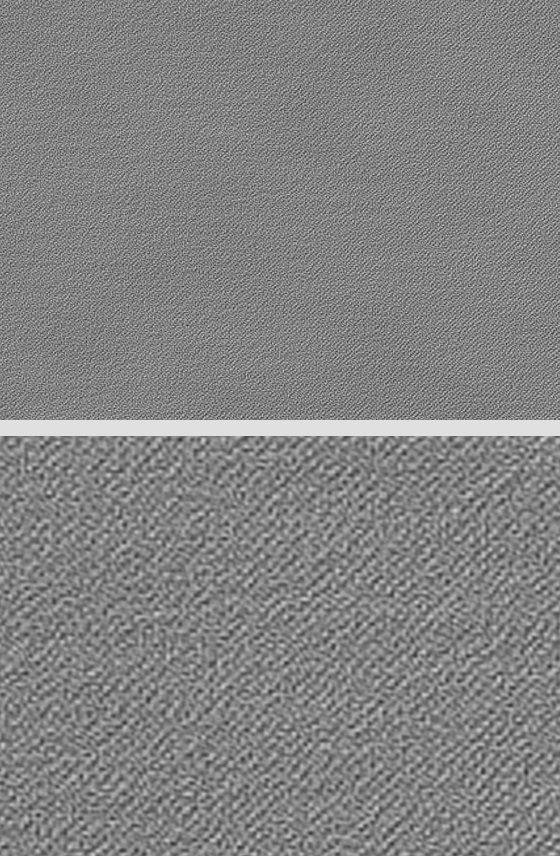
Top, the full canvas; bottom, a detail of the centre.
Reproduce this texture procedurally as a Shadertoy shader.

```glsl
// Fine grey twill cloth: thin diagonal ribs rising to the right, cut into
// stitches along their length and covered by a sharp, embossed fibre grain.
// Ribs are slightly wobbled sine waves; grain is value noise lit from a side.

const float TAU = 6.2831853;
const float FINENESS = 384.0;        // weave units per canvas height
const float RIB_ANGLE = 0.76;        // direction of the ribs, radians
const float RIB_PERIOD = 3.1;        // spacing across the ribs
const float STITCH_PERIOD = 2.6;     // spacing along the ribs
const float RIB_WOBBLE = 0.5;        // bending of the ribs, in periods
const float STITCH_WOBBLE = 1.3;     // shifting of the stitches, in periods
const float RIB_LEFT = 0.052;        // rib contrast at the left edge
const float RIB_RIGHT = 0.085;       // rib contrast at the right edge
const float STITCH_CONTRAST = 0.052;
const float GRAIN_CONTRAST = 0.215;
const vec2 GRAIN_SIZE = vec2(1.2, 1.08);
const vec2 LIGHT_STEP = vec2(-0.8, 1.0);
const float STREAK_CONTRAST = 0.03;  // faint uneven weft threads
const float SHADE_CONTRAST = 0.018;  // broad tonal drift
const vec3 CLOTH_GREY = vec3(0.507);

float hash(vec2 cell) {
    vec3 q = fract(cell.xyx * vec3(0.1031, 0.1030, 0.0973));
    q += dot(q, q.yzx + 33.33);
    return fract((q.x + q.y) * q.z);
}

// Smooth value noise centred on zero, range -0.5 to 0.5
float noise(vec2 p) {
    vec2 cell = floor(p);
    vec2 f = fract(p);
    f = f * f * (3.0 - 2.0 * f);
    float low = mix(hash(cell), hash(cell + vec2(1, 0)), f.x);
    float high = mix(hash(cell + vec2(0, 1)), hash(cell + vec2(1, 1)), f.x);
    return mix(low, high, f.y) - 0.5;
}

// Diagonal ribs and the stitches that divide them
float twill(vec2 p, float ribContrast) {
    vec2 along = vec2(cos(RIB_ANGLE), sin(RIB_ANGLE));
    vec2 across = vec2(along.y, -along.x);
    float ribShift = RIB_WOBBLE * noise(p / 12.0 + 17.0);
    float stitchShift = STITCH_WOBBLE * noise(p / 7.0 + 71.0);
    float rib = sin(TAU * (dot(p, across) / RIB_PERIOD + ribShift));
    float stitch = sin(TAU * (dot(p, along) / STITCH_PERIOD + stitchShift));
    return rib * ribContrast + stitch * STITCH_CONTRAST;
}

// Fibre relief lit from one side
float fibreGrain(vec2 p) {
    vec2 q = p / GRAIN_SIZE + 211.0;
    return noise(q) - noise(q + LIGHT_STEP);
}

void mainImage(out vec4 fragColor, in vec2 fragCoord) {
    vec2 uv = fragCoord / iResolution.xy;
    vec2 p = fragCoord / iResolution.y * FINENESS;

    // Ribs stand out more towards the right
    float ribContrast = mix(RIB_LEFT, RIB_RIGHT, smoothstep(0.1, 0.95, uv.x));
    float tone = twill(p, ribContrast);
    tone += GRAIN_CONTRAST * fibreGrain(p);

    // Uneven threads and slow changes of shade
    tone += STREAK_CONTRAST * noise(p / vec2(34.0, 1.8) + 307.0);
    tone += SHADE_CONTRAST * noise(p / 70.0 + 401.0);

    fragColor = vec4(clamp(CLOTH_GREY + tone, 0.0, 1.0), 1.0);
}
```
